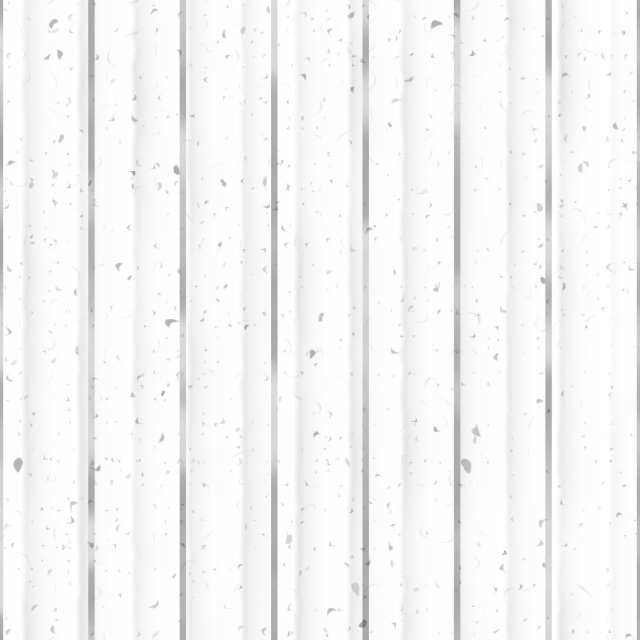
This texture is drawn by a Shadertoy shader. Its source:

```glsl
// White painted boards: seven grey vertical seams, twelve soft shadow folds,
// and chipped flecks. Seams and folds are periodic in x; value noise varies
// them along y, and flecks are ragged ellipses scattered on jittered grids.

float hash(vec2 p) {
    vec3 q = fract(vec3(p.xyx) * 0.1031);
    q += dot(q, q.yzx + 33.33);
    return fract((q.x + q.y) * q.z);
}

float noise(vec2 p) {
    vec2 i = floor(p), f = fract(p);
    f = f * f * (3.0 - 2.0 * f);
    return mix(mix(hash(i), hash(i + vec2(1, 0)), f.x),
               mix(hash(i + vec2(0, 1)), hash(i + vec2(1, 1)), f.x), f.y);
}

// Soft fold: abrupt on its left side, fading slowly to the right.
float foldShade(vec2 uv) {
    float wobble = 0.004 * (noise(uv * vec2(14.0, 38.0)) - 0.5);
    float x = uv.x - 0.010 * sin(3.14159 * uv.x) + wobble;
    float f = fract(x * 12.0 - 0.5);
    float profile = max(exp(-4.5 * f), smoothstep(0.86, 1.0, f));
    float strength = mix(0.045, 0.11, noise(uv * vec2(9.0, 7.0) + 4.0));
    return profile * strength * (1.0 - 0.6 * smoothstep(0.9, 0.97, uv.x));
}

// One layer of flecks, at most one per cell; size is a radius in cells.
float flecks(vec2 uv, float cells, float size, float chance, float stretch, float pixel) {
    vec2 p = uv * cells, id = floor(p);
    vec2 seed = id + cells * 7.0;
    float cluster = noise(id / cells * 7.0 + cells);
    if (hash(seed) > chance * (0.3 + 1.4 * cluster)) return 0.0;

    vec2 center = 0.3 + 0.4 * vec2(hash(seed + 11.3), hash(seed + 27.7));
    float angle = 0.3 + 2.2 * hash(seed + 41.9);
    vec2 d = fract(p) - center;
    d = mat2(cos(angle), -sin(angle), sin(angle), cos(angle)) * d;

    float luck = hash(seed + 63.1);
    float radius = size * mix(0.35, 1.0, luck * luck);
    d.y += 1.5 * d.x * d.x / radius * (hash(seed + 5.5) - 0.5);
    float ragged = 0.9 * (noise(p * 1.3 / radius + seed) - 0.5);
    float dist = (length(d * vec2(1.0, stretch)) / radius - 1.0 + ragged) * radius / stretch;
    float soft = pixel * cells;
    return (1.0 - smoothstep(-soft, soft, dist)) * mix(0.3, 1.0, hash(seed + 85.3));
}

void mainImage(out vec4 fragColor, in vec2 fragCoord) {
    vec2 uv = fragCoord / iResolution.xy;
    float pixel = 1.0 / min(iResolution.x, iResolution.y);

    // White paint with folds
    float tone = 1.0 - foldShade(uv);

    // Seams, each with its own lighter and darker stretches
    float seam = floor(uv.x * 7.0 + 0.5);
    float seamDist = abs(uv.x - seam / 7.0);
    float patches = noise(vec2(seam * 17.0, uv.y * 13.0));
    float seamTone = mix(0.67, 0.85, smoothstep(0.2, 0.85, patches));
    seamTone += 0.03 * (noise(vec2(uv.x * 60.0, uv.y * 45.0)) - 0.5);
    tone = mix(tone, seamTone, 1.0 - smoothstep(-0.7, 0.7, (seamDist - 0.0050) / pixel));

    // Large chips, small chips, specks and faint hairline scratches
    float wear = 0.32 * flecks(uv, 17.0, 0.18, 0.22, 1.8, pixel);
    wear = max(wear, 0.27 * flecks(uv + 0.37, 30.0, 0.19, 0.30, 2.2, pixel));
    wear = max(wear, 0.24 * flecks(uv + 0.71, 52.0, 0.17, 0.26, 1.7, pixel));
    wear = max(wear, 0.09 * flecks(uv + 0.19, 24.0, 0.28, 0.45, 7.0, pixel));
    tone *= 1.0 - wear;

    fragColor = vec4(vec3(tone), 1.0);
}
```
